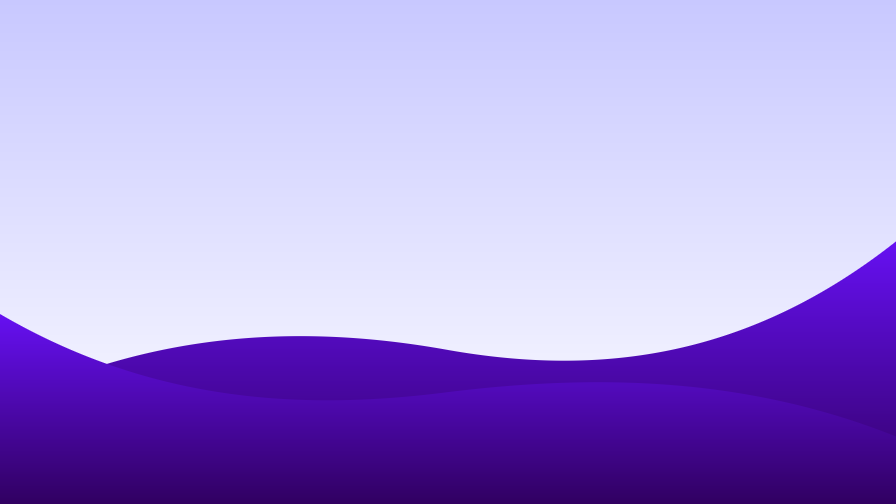
Reproduce this background procedurally as a WebGL 1 fragment shader.

```glsl
precision highp float;
// Two overlapping violet hills beneath a pale lavender sky.
// Each crest joins two cubic Bernstein curves at the centre of the canvas;
// sky and hills are filled with vertical gradients.

uniform vec2 u_resolution;

const vec3 SKY_TOP = vec3(0.784, 0.784, 1.0);
const vec3 SKY_BOTTOM = vec3(1.0);
const vec3 HILL_TOP = vec3(0.4, 0.063, 0.95);
const vec3 HILL_BOTTOM = vec3(0.19, 0.0, 0.38);

// Cubic through p.x and p.w, pulled towards p.y and p.z.
float cubic(vec4 p, float t) {
  float s = 1.0 - t;
  return dot(p, vec4(s * s * s, 3.0 * s * s * t, 3.0 * s * t * t, t * t * t));
}

// Crest height at x, both as fractions of the canvas.
float crest(vec4 leftHalf, vec4 rightHalf, float x) {
  return x < 0.5 ? cubic(leftHalf, 2.0 * x) : cubic(rightHalf, 2.0 * x - 1.0);
}

// Coverage below the crest, softened over one pixel across its slope.
float hillMask(vec4 leftHalf, vec4 rightHalf, vec2 uv) {
  float height = crest(leftHalf, rightHalf, uv.x);
  float nextHeight = crest(leftHalf, rightHalf, uv.x + 1.0 / u_resolution.x);
  float slope = (nextHeight - height) * u_resolution.y;
  float dist = (height - uv.y) * u_resolution.y / sqrt(1.0 + slope * slope);
  return clamp(dist + 0.5, 0.0, 1.0);
}

// Vertical hill gradient, brightest at the highest point of the hill.
vec3 hillColor(float y, float peak) {
  return mix(HILL_BOTTOM, HILL_TOP, clamp(y / peak, 0.0, 1.0));
}

void main() {
  vec2 uv = gl_FragCoord.xy / u_resolution;

  // Sky
  vec3 color = mix(SKY_BOTTOM, SKY_TOP, uv.y);

  // Back hill, rising to the right
  vec4 backLeft = vec4(0.194, 0.341, 0.359, 0.3056);
  vec4 backRight = vec4(0.3056, 0.2535, 0.287, 0.521);
  color = mix(color, hillColor(uv.y, backRight.w), hillMask(backLeft, backRight, uv));

  // Front hill, rising to the left
  vec4 frontLeft = vec4(0.377, 0.204, 0.184, 0.222);
  vec4 frontRight = vec4(0.222, 0.2585, 0.252, 0.134);
  color = mix(color, hillColor(uv.y, frontLeft.x), hillMask(frontLeft, frontRight, uv));

  gl_FragColor = vec4(color, 1.0);
}
```
